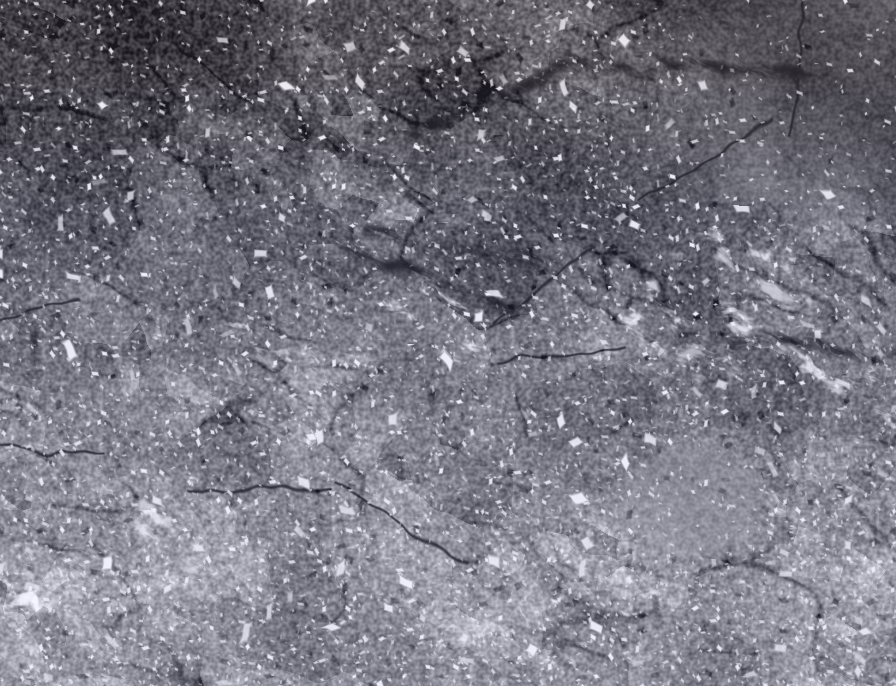
This texture is drawn by a Shadertoy shader. Its source:

```glsl
// A broken grey rock face: a dark-to-light ramp, Voronoi rock fragments and
// gradient-noise grain, crossed by shear bands and thin cracks, then dusted
// with bright mineral patches and small angular glints.

const float TOP_TONE = 0.33;
const float BOTTOM_TONE = 0.57;
const float GRAIN = 0.17;            // strength of the fine grain
const float FRAGMENT_CONTRAST = 0.15;
const float BEDDING_ANGLE = -0.42;   // bedding falls to the right
const float GLINT_TONE = 0.94;
const float CRACK_WIDTH = 0.0022;
const float SHEAR_WIDTH = 0.017;
const vec3 COOL_TINT = vec3(-0.004, 0.0, 0.048);
const vec3 WARM_TINT = vec3(0.018, 0.0, -0.022);

// Crack and shear ends (xy to zw); mineral patches (centre, radii)
const vec4 CRACKS[8] = vec4[8](
    vec4(1.17, 1.02, 1.155, 0.81), vec4(1.13, 0.83, 0.93, 0.71),
    vec4(0.73, 0.47, 0.90, 0.49), vec4(0.28, 0.285, 0.48, 0.29),
    vec4(0.49, 0.30, 0.68, 0.17), vec4(-0.02, 0.35, 0.15, 0.34),
    vec4(0.72, 0.53, 0.87, 0.63), vec4(-0.02, 0.52, 0.12, 0.56));
const vec4 SHEARS[5] = vec4[5](
    vec4(0.50, 0.645, 0.75, 0.545), vec4(0.60, 0.81, 0.84, 0.905),
    vec4(0.84, 0.905, 1.165, 0.89), vec4(0.54, 0.66, 0.82, 0.60),
    vec4(1.06, 0.50, 1.32, 0.485));
const vec4 MINERALS[7] = vec4[7](
    vec4(1.01, 0.51, 0.14, 0.055), vec4(1.10, 0.60, 0.12, 0.05),
    vec4(1.22, 0.43, 0.13, 0.035), vec4(0.64, 0.545, 0.10, 0.042),
    vec4(0.42, 0.49, 0.08, 0.030), vec4(0.08, 0.13, 0.15, 0.11),
    vec4(0.25, 0.22, 0.12, 0.08));

vec2 hash2(vec2 p) {
    vec3 q = fract(p.xyx * vec3(0.1031, 0.1030, 0.0973));
    q += dot(q, q.yzx + 33.33);
    return fract((q.xx + q.yz) * q.zy);
}

float cornerSlope(vec2 cell, vec2 offset) {
    float angle = 6.2832 * hash2(cell).x;
    return dot(vec2(cos(angle), sin(angle)), offset);
}

float gradientNoise(vec2 p) {
    vec2 i = floor(p), f = p - i;
    vec2 u = f * f * f * (f * (f * 6.0 - 15.0) + 10.0);
    vec2 e = vec2(1.0, 0.0);
    return mix(mix(cornerSlope(i, f), cornerSlope(i + e, f - e), u.x),
               mix(cornerSlope(i + e.yx, f - e.yx), cornerSlope(i + 1.0, f - 1.0), u.x), u.y);
}

float fbm(vec2 p) {
    float sum = 0.0, amplitude = 1.0;
    for (int i = 0; i < 4; i++) {
        sum += amplitude * gradientNoise(p);
        p = p * 2.07 + 17.3;
        amplitude *= 0.55;
    }
    return sum;
}

mat2 turn(float angle) {
    float c = cos(angle), s = sin(angle);
    return mat2(c, -s, s, c);
}

float segmentDistance(vec2 p, vec4 ends) {
    vec2 along = ends.zw - ends.xy, d = p - ends.xy;
    return length(d - along * clamp(dot(d, along) / dot(along, along), 0.0, 1.0));
}

// Voronoi fragments: x = tilted face tone about zero, y = gap to the border
vec2 fragments(vec2 p) {
    vec2 base = floor(p);
    float near = 9.0, second = 9.0, tone = 0.0;
    for (int k = 0; k < 9; k++) {
        vec2 cell = base + vec2(k % 3 - 1, k / 3 - 1);
        vec2 d = p - cell - hash2(cell + 5.0);
        float dist = length(d);
        second = min(second, max(near, dist));
        if (dist < near) {
            near = dist;
            vec2 h = hash2(cell + 71.0);
            tone = h.x - 0.5 + dot(d, h - 0.5);
        }
    }
    return vec2(tone, second - near);
}

// Scattered angular grains, one candidate in each cell
float specks(vec2 p, float scale, float density) {
    vec2 q = p * scale, base = floor(q);
    float blur = 0.04 + 0.7 * scale / iResolution.y, cover = 0.0;
    for (int k = 0; k < 9; k++) {
        vec2 cell = base + vec2(k % 3 - 1, k / 3 - 1);
        vec2 place = hash2(cell + scale), kind = hash2(cell + scale + 91.0);
        vec2 d = turn((place.x - 0.6) * 2.4) * (q - cell - place);
        vec2 size = vec2(0.13 + 0.20 * kind.y, 0.10 + 0.10 * place.y);
        float edge = max(abs(d.x) - size.x, abs(d.y + 0.35 * d.x) - size.y);
        float shown = step(kind.x, density) * (0.4 + 0.6 * place.y);
        cover = max(cover, shown * (1.0 - smoothstep(-blur, blur, edge)));
    }
    return cover;
}

void mainImage(out vec4 fragColor, in vec2 fragCoord) {
    vec2 p = fragCoord / iResolution.y;
    float pixel = 1.0 / iResolution.y;
    vec2 w = p + 0.022 * vec2(gradientNoise(p * 7.0), gradientNoise(p * 7.0 + 40.0))
               + 0.008 * vec2(gradientNoise(p * 31.0), gradientNoise(p * 31.0 + 60.0));
    vec2 bed = turn(BEDDING_ANGLE) * w;
    float broad = fbm(w * 3.5);

    // Smooth areas: one pale stone and the upper right slab
    float stone = 1.0 - smoothstep(0.7, 1.1, length((w - vec2(1.0, 0.27)) / vec2(0.12, 0.085)));
    float slab = smoothstep(0.85, 1.1, p.x) * smoothstep(0.64, 0.74, p.y);
    float rough = 1.0 - 0.75 * max(stone, slab);

    // Light ramp, fragments and grain
    float tone = mix(BOTTOM_TONE, TOP_TONE, smoothstep(0.05, 1.0, p.y));
    tone -= 0.09 * smoothstep(0.65, 1.0, p.y) * (1.0 - smoothstep(0.3, 0.6, p.x));
    tone += 0.13 * broad + 0.05 * stone;
    vec2 large = fragments(bed * vec2(7.0, 10.0));
    vec2 small = fragments(bed * vec2(19.0, 29.0) + 8.0);
    tone += FRAGMENT_CONTRAST * rough * (0.7 * large.x + small.x * smoothstep(-0.2, 0.4, broad));
    tone += GRAIN * (0.5 + 0.5 * rough) * (gradientNoise(p * 85.0) + gradientNoise(p * 180.0));

    // Bright mineral patches with ragged edges
    float mineral = 0.0;
    for (int i = 0; i < 7; i++) {
        vec2 d = turn(0.6 * BEDDING_ANGLE) * (w - MINERALS[i].xy) / MINERALS[i].zw;
        mineral = max(mineral, exp(-dot(d, d)) * (i < 5 ? 1.0 : 0.65));
    }
    float ragged = fbm(bed * vec2(15.0, 27.0));
    float bright = smoothstep(0.35, 0.80, ragged - 0.28 + 0.78 * mineral) * rough;
    tone = mix(tone, 0.80 + 0.26 * small.x + 0.10 * ragged, 0.85 * bright);

    // Dark gaps, bedding veins, shear bands and cracks
    float gaps = (1.0 - smoothstep(0.0, 0.10, large.y)) * smoothstep(0.05, 0.4, gradientNoise(p * 9.0 + 3.0));
    float vein = 1.0 - smoothstep(0.0, 0.07, abs(gradientNoise(bed * vec2(5.0, 14.0))));
    vein *= smoothstep(0.0, 0.4, gradientNoise(p * 6.0 + 21.0));
    float shear = 0.0, crack = 0.0;
    for (int i = 0; i < 5; i++)
        shear = max(shear, 1.0 - smoothstep(0.0, SHEAR_WIDTH, segmentDistance(w, SHEARS[i])));
    for (int i = 0; i < 8; i++)
        crack = max(crack, 1.0 - smoothstep(0.0, CRACK_WIDTH + pixel, segmentDistance(w, CRACKS[i])));
    shear *= smoothstep(-0.5, 0.3, fbm(bed * vec2(12.0, 55.0)));
    tone -= rough * (0.20 * gaps + 0.17 * vein);
    tone = mix(tone, 0.13, max(0.85 * shear, 0.8 * crack));

    // Dark flecks and pale glints, denser toward the bottom
    float density = mix(1.2, 0.6, p.y) * (0.3 + 0.7 * rough);
    tone -= 0.20 * specks(p + 3.0, 48.0, 0.20 * density);
    float glints = max(specks(w, 33.0, 0.11 * density), specks(p, 70.0, 0.24 * density));
    glints = max(glints, 0.8 * specks(p, 115.0, 0.24 * density));
    tone = mix(tone, GLINT_TONE, glints * (1.0 - 0.6 * shear));

    tone = clamp(tone, 0.09, 0.96);
    vec3 rock = tone + COOL_TINT + WARM_TINT * smoothstep(0.6, 1.0, p.y) * (1.0 - bright);
    fragColor = vec4(clamp(rock, 0.0, 1.0), 1.0);
}
```
